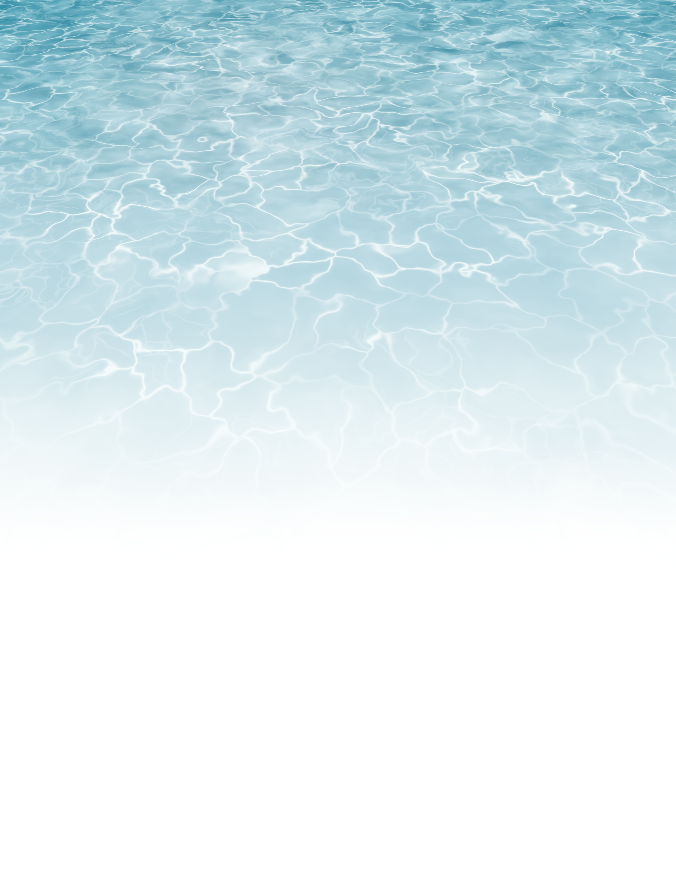
This texture is drawn by a Shadertoy shader. Its source:

```glsl
// Draws sunlit pool water with caustic lines receding upward and fading to white below.

vec2 hash2(vec2 p) {
    vec3 q = fract(p.xyx * vec3(0.1031, 0.1030, 0.0973));
    q += dot(q, q.yzx + 33.33);
    return fract((q.xx + q.yz) * q.zy);
}

float noise(vec2 p) {
    vec2 cell = floor(p), f = fract(p);
    f = f * f * (3.0 - 2.0 * f);
    float low = mix(hash2(cell).x, hash2(cell + vec2(1, 0)).x, f.x);
    float high = mix(hash2(cell + vec2(0, 1)).x, hash2(cell + vec2(1, 1)).x, f.x);
    return mix(low, high, f.y);
}

float fbm(vec2 p) {
    float sum = 0.0, gain = 0.5;
    for (int i = 0; i < 4; i++) {
        sum += gain * noise(p);
        p = mat2(1.6, 1.2, -1.2, 1.6) * p + 7.3;
        gain *= 0.5;
    }
    return sum;
}

// Gap between the two nearest cell centres: zero along cell borders
float cellBorder(vec2 p) {
    vec2 cell = floor(p), f = fract(p);
    float nearest = 8.0, second = 8.0;
    for (int y = -1; y <= 1; y++) {
        for (int x = -1; x <= 1; x++) {
            vec2 offset = vec2(x, y);
            float d = length(offset + hash2(cell + offset) - f);
            second = min(second, max(nearest, d));
            nearest = min(nearest, d);
        }
    }
    return second - nearest;
}

// Thin bright core with a soft halo
float caustic(vec2 p, float blur) {
    float d = cellBorder(p);
    float width = 0.045 + 0.5 * blur;
    float core = exp(-d * d / (width * width)) * 0.06 / (0.06 + 0.35 * blur);
    return core + 0.22 * exp(-d * 7.0);
}

// Water tint by distance from the top edge
vec3 waterTint(float t) {
    vec3 tint = mix(vec3(0.38, 0.66, 0.73), vec3(0.61, 0.78, 0.825), smoothstep(-0.06, 0.13, t));
    tint = mix(tint, vec3(0.73, 0.85, 0.885), smoothstep(0.10, 0.31, t));
    tint = mix(tint, vec3(0.87, 0.93, 0.945), smoothstep(0.27, 0.47, t));
    return mix(tint, vec3(1.0), smoothstep(0.41, 0.635, t));
}

void mainImage(out vec4 fragColor, in vec2 fragCoord) {
    vec2 uv = fragCoord / iResolution.xy;
    float t = 1.0 - uv.y;

    // Perspective plane of the water surface
    float depth = 1.0 / (t + 0.2);
    vec2 plane = vec2((uv.x - 0.5) * 6.2, 7.0) * depth + 40.0;
    float blur = 7.0 * depth * depth / iResolution.y;
    float far = 1.0 - smoothstep(0.02, 0.32, t);
    float fade = 1.0 - smoothstep(0.38, 0.645, t);

    // Bend the cells so their borders flow
    vec2 bend = vec2(fbm(plane * 0.9), fbm(plane * 0.9 + 19.0)) - 0.47;
    vec2 fineBend = vec2(noise(plane * 3.1 + 5.0), noise(plane * 3.1 + 31.0)) - 0.5;
    vec2 surface = plane + 1.5 * bend + 0.22 * fineBend;

    // Broad shade: deep corners and a paler column left of centre
    vec3 color = waterTint(t);
    float corners = 1.0 - smoothstep(0.08, 0.28, uv.x + 0.1 * fbm(uv * 14.0));
    corners += 0.5 * smoothstep(0.72, 1.0, uv.x);
    corners *= 1.0 - smoothstep(0.0, 0.28, t);
    color -= vec3(0.14, 0.07, 0.05) * corners;
    float column = exp(-pow((uv.x - 0.38) / 0.17, 2.0)) * exp(-pow((t - 0.10) / 0.10, 2.0));
    color += vec3(0.055, 0.02, 0.015) * column;

    // Mottled depth and flat dark ripples
    float mottle = fbm(surface * 0.8 + 11.0) - 0.47;
    color += vec3(0.14, 0.08, 0.06) * mottle * fade;
    float ripple = fbm(vec2(uv.x * 24.0, uv.y * 105.0) + 2.0 * bend) - 0.47;
    color += vec3(0.48, 0.30, 0.25) * ripple * far;
    float fineRipple = noise(vec2(uv.x * 62.0, uv.y * 230.0) + 3.0 * bend) - 0.5;
    color += vec3(0.13, 0.09, 0.08) * fineRipple * far;

    // Two caustic nets of uneven brightness
    float strength = 0.35 + 0.9 * smoothstep(0.25, 0.7, fbm(plane * 0.7 + 3.0));
    float light = caustic(surface, blur) * strength;
    light += 0.4 * caustic(surface * 1.55 + 1.2 * bend + 17.0, blur * 1.55)
        * smoothstep(0.40, 0.62, fbm(plane * 0.6 + 53.0));

    // Scattered glints stretched along the waves
    float glint = smoothstep(0.66, 0.82, fbm(vec2(uv.x * 28.0, uv.y * 95.0) + bend + 61.0));
    light += 0.6 * glint * far;
    color = mix(color, vec3(0.97, 0.99, 0.99), clamp(light * 0.68, 0.0, 0.92));

    // Dissolve into white
    color = mix(vec3(1.0), color, 1.0 - smoothstep(0.54, 0.65, t));
    fragColor = vec4(clamp(color, 0.0, 1.0), 1.0);
}
```
